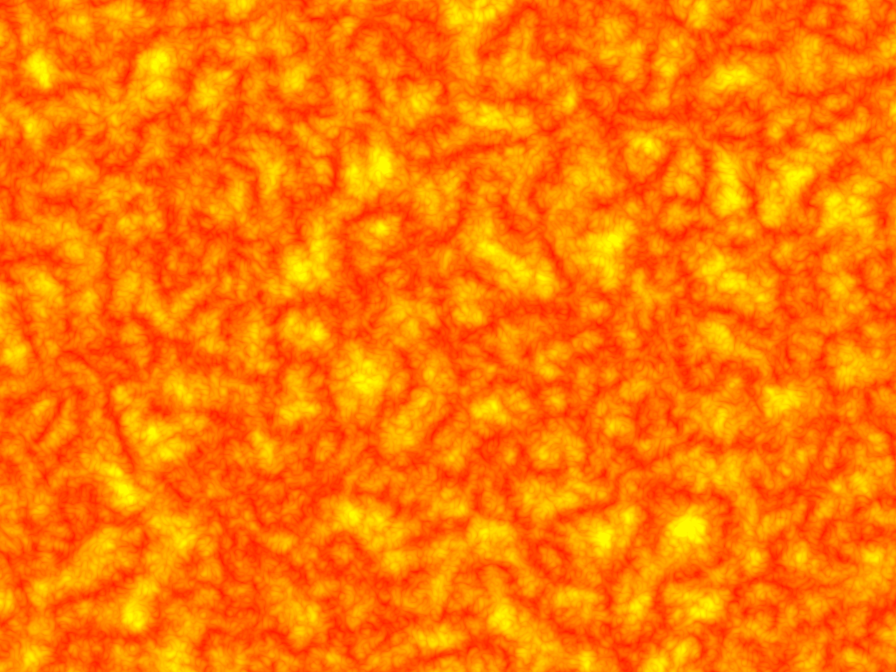
Write a WebGL 1 fragment shader that draws this texture.

```glsl
precision highp float;

uniform vec2 u_resolution;

const int OCTAVES = 4;
const float BASE_CELLS = 11.5;
const float PERSISTENCE = 0.63;
const vec3 EMBER_RED = vec3(1.0, 0.08, 0.0);
const vec3 FLAME_YELLOW = vec3(1.0, 0.98, 0.0);

// Unit gradient with a random direction for each lattice point
vec2 latticeGradient(vec2 cell) {
  vec3 p = fract(cell.xyx * vec3(0.1031, 0.1030, 0.0973));
  p += dot(p, p.yzx + 33.33);
  float angle = 6.28318 * fract((p.x + p.y) * p.z);
  return vec2(cos(angle), sin(angle));
}

float cornerRamp(vec2 cell, vec2 local, vec2 corner) {
  return dot(latticeGradient(cell + corner), local - corner);
}

float gradientNoise(vec2 p) {
  vec2 cell = floor(p);
  vec2 f = p - cell;
  vec2 blend = f * f * f * (f * (f * 6.0 - 15.0) + 10.0);
  float bottom = mix(cornerRamp(cell, f, vec2(0.0, 0.0)),
                     cornerRamp(cell, f, vec2(1.0, 0.0)), blend.x);
  float top = mix(cornerRamp(cell, f, vec2(0.0, 1.0)),
                  cornerRamp(cell, f, vec2(1.0, 1.0)), blend.x);
  return mix(bottom, top, blend.y);
}

vec2 rotate(vec2 p, float angle) {
  float c = cos(angle);
  float s = sin(angle);
  return vec2(c * p.x - s * p.y, s * p.x + c * p.y);
}

// Absolute value with its crease rounded over the given width
float softAbs(float value, float width) {
  return sqrt(value * value + width * width);
}

// Folded octaves: every zero crossing becomes a thin dark vein
float turbulence(vec2 p, float pixel) {
  float sum = 0.0;
  float amplitude = 0.88;
  float frequency = BASE_CELLS;
  for (int i = 0; i < OCTAVES; i++) {
    float layer = float(i + 1);
    // Turning each lattice hides its axes
    vec2 q = rotate(p, 0.62 * layer) * frequency + vec2(17.31, 41.73) * layer;
    float crease = 0.09 * frequency * pixel;
    sum += amplitude * softAbs(gradientNoise(q), crease);
    amplitude *= PERSISTENCE;
    frequency *= 2.0;
  }
  return sum;
}

vec3 fireColor(float heat) {
  return mix(EMBER_RED, FLAME_YELLOW, clamp(heat, 0.0, 1.0));
}

void main() {
  float pixel = 1.0 / u_resolution.y;
  vec2 position = gl_FragCoord.xy * pixel;
  float heat = 1.21 * turbulence(position, pixel);
  gl_FragColor = vec4(fireColor(heat), 1.0);
}
```
